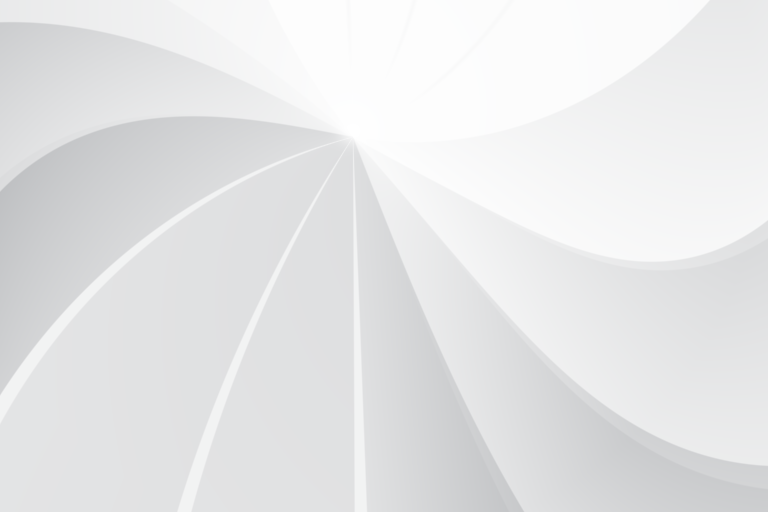
A Shadertoy shader for this background:

```glsl
// Pale paper-like blades fanning out from one bright hub.
// Each blade edge is a cubic giving angle against radius; blades are painted
// in angular order with a two-way tone gradient, then thin light ribs on top.

const vec2 HUB = vec2(-0.0605, 0.2324);   // from canvas centre, in heights
const float SHADE_REACH = 0.8;            // radius where far tones are reached
const float RIB_HALF_ANGLE = 0.0165;      // radians
const float RIB_TONE = 0.952;
const int FIRST_RIB = 5;
const int LAST_RIB = 7;
const float LIP_WIDTH = 0.040;            // lip along an edge, grows with r*r
const float CREASE_DEPTH = 0.014;
const float GLOW_RADIUS = 0.026;
const vec3 COOL_TINT = vec3(-0.025, 0.0, 0.035);

const int BLADES = 12;

// Edge angle in degrees (0 is down, positive to the right): a + br + crr + drrr
const vec4 EDGE[BLADES] = vec4[](
    vec4(-180.0, 0.0, 0.0, 0.0),
    vec4(-142.0, -20.0, 0.0, 0.0),
    vec4(-131.0, 10.0, 0.0, 0.0),
    vec4(-118.2, 0.0, 19.4, 0.0),
    vec4(-101.0, 0.0, 33.0, 11.0),
    vec4(-75.0, 26.0, 0.0, 0.0),
    vec4(-32.5, 10.3, 0.0, 0.0),
    vec4(1.2, 0.0, 0.0, 0.0),
    vec4(21.3, 0.0, 5.0, 0.0),
    vec4(41.0, 0.0, -8.7, 18.0),
    vec4(59.5, 18.8, -60.4, 79.5),
    vec4(80.0, 43.0, -2.0, 0.0));

// Blade tones: first edge near hub, first edge far, last edge near, last edge far
const vec4 TONE[BLADES] = vec4[](
    vec4(0.995, 0.985, 0.995, 0.985),
    vec4(0.990, 0.950, 0.990, 0.940),
    vec4(0.985, 0.915, 0.980, 0.910),
    vec4(0.970, 0.785, 0.950, 0.875),
    vec4(0.870, 0.735, 0.880, 0.835),
    vec4(0.875, 0.895, 0.870, 0.885),
    vec4(0.875, 0.890, 0.870, 0.885),
    vec4(0.870, 0.890, 0.875, 0.765),
    vec4(0.950, 0.885, 0.970, 0.785),
    vec4(0.985, 0.925, 0.985, 0.850),
    vec4(0.995, 0.968, 0.995, 0.905),
    vec4(0.995, 0.980, 0.995, 0.985));

// Tone change of the lip beside the last edge of each blade
const float LIP[BLADES] = float[](
    0.0, 0.0, 0.0, -0.018, 0.0, 0.0, 0.0, 0.022, 0.035, 0.030, 0.0, 0.0);

// Faint creases in the bright part: start angle, bend per radius
const vec2 CREASE[3] = vec2[](
    vec2(-178.0, 0.0), vec2(147.0, 30.0), vec2(115.7, 37.0));

float edgeAngle(vec4 c, float r) {
    return c.x + r * (c.y + r * (c.z + r * c.w));
}

// Signed distance to an edge, corrected for its slant
float edgeDistance(vec4 c, float r, float angle) {
    float slope = radians(c.y + r * (2.0 * c.z + 3.0 * r * c.w));
    return radians(angle - edgeAngle(c, r)) * r / sqrt(1.0 + r * r * slope * slope);
}

float bladeTone(int i, float r, float angle, float px) {
    vec4 nextEdge = i < BLADES - 1 ? EDGE[i + 1] : vec4(180.0, 0.0, 0.0, 0.0);
    float start = edgeAngle(EDGE[i], r);
    float span = max(edgeAngle(nextEdge, r) - start, 0.1);
    float across = clamp((angle - start) / span, 0.0, 1.0);
    float outward = min(r / SHADE_REACH, 1.0);
    vec2 sides = mix(TONE[i].xz, TONE[i].yw, outward);
    float toNext = -edgeDistance(nextEdge, r, angle);
    float lip = 1.0 - smoothstep(-px, px, toNext - LIP_WIDTH * r * r);
    return mix(sides.x, sides.y, across) + LIP[i] * lip * smoothstep(0.15, 0.65, r);
}

void mainImage(out vec4 fragColor, in vec2 fragCoord) {
    float px = 1.0 / iResolution.y;
    vec2 p = (fragCoord - 0.5 * iResolution.xy) * px - HUB;
    float r = max(length(p), 1e-4);
    float angle = degrees(atan(p.x, -p.y));

    // Blades and ribs, swept around the hub
    float shade = TONE[0].x;
    for (int i = 0; i < BLADES; i++) {
        float d = edgeDistance(EDGE[i], r, angle);
        shade = mix(shade, bladeTone(i, r, angle, px), smoothstep(-px, px, d));
        if (i >= FIRST_RIB && i <= LAST_RIB) {
            float rib = abs(d) - RIB_HALF_ANGLE * r;
            shade = mix(shade, RIB_TONE, 1.0 - smoothstep(-px, px, rib));
        }
    }

    // Soft creases
    for (int i = 0; i < 3; i++) {
        float d = edgeDistance(vec4(CREASE[i], 0.0, 0.0), r, angle);
        float line = 1.0 - smoothstep(0.0, 0.004 + 0.012 * r, abs(d));
        shade -= CREASE_DEPTH * line * smoothstep(0.08, 0.25, r);
    }

    // Hub glow, leaning upward
    vec2 g = (p - vec2(0.0, 0.012)) / GLOW_RADIUS;
    shade = mix(shade, 1.0, 0.85 * exp(-dot(g, g)));

    fragColor = vec4(clamp(shade + COOL_TINT * (1.0 - shade), 0.0, 1.0), 1.0);
}
```
